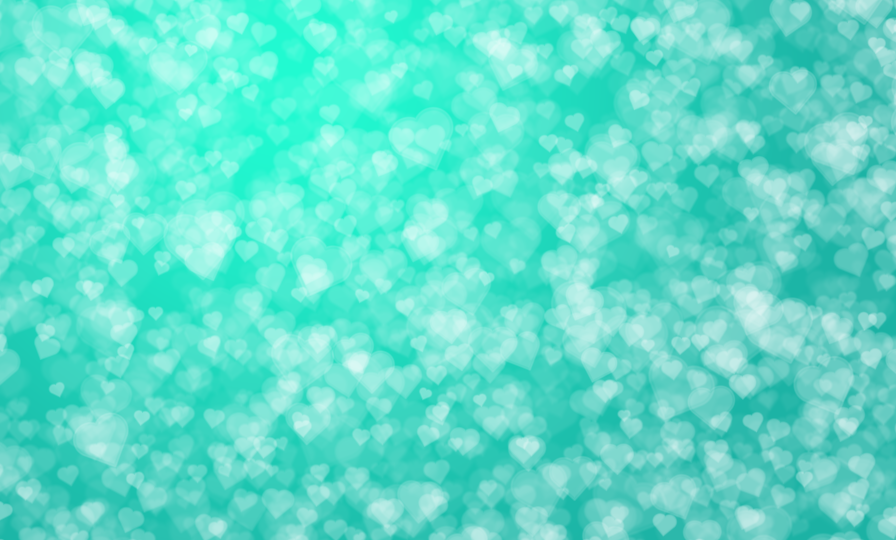
Reproduce this background procedurally as a Shadertoy shader.

```glsl
// Translucent white hearts drifting over a glowing mint-to-teal gradient.
// Each layer is a jittered grid of heart distance fields, from large to small;
// gradient noise gathers them in clusters, and their veils multiply together.

vec3 hash3(vec3 p) {
    p = fract(p * vec3(0.1031, 0.1030, 0.0973));
    p += dot(p, p.yxz + 33.33);
    return fract((p.xxy + p.yxx) * p.zyx);
}

float cornerSlope(vec2 corner, vec2 offset) {
    return dot(hash3(vec3(corner, 5.0)).xy * 2.0 - 1.0, offset);
}

float gradientNoise(vec2 p) {
    vec2 i = floor(p), f = fract(p);
    vec2 u = f * f * f * (f * (f * 6.0 - 15.0) + 10.0);
    vec2 e = vec2(0.0, 1.0);
    return mix(mix(cornerSlope(i, f), cornerSlope(i + e.yx, f - e.yx), u.x),
               mix(cornerSlope(i + e, f - e), cornerSlope(i + 1.0, f - 1.0), u.x), u.y);
}

// Signed distance to a heart about 1.2 wide, centred on the origin
float heartDistance(vec2 p) {
    p = vec2(abs(p.x), p.y + 0.54);
    if (p.x + p.y > 1.0) return length(p - vec2(0.25, 0.75)) - 0.354;
    vec2 toNotch = p - vec2(0.0, 1.0);
    vec2 toSide = p - 0.5 * max(p.x + p.y, 0.0);
    return sqrt(min(dot(toNotch, toNotch), dot(toSide, toSide))) * sign(p.x - p.y);
}

// Opacity of one heart: a filled core, a fainter border and a fine outline
float heartVeil(vec2 p, float size, float blur) {
    float d = (heartDistance(p / size) - 0.03) * size;
    float whole = 1.0 - smoothstep(-blur, blur, d);
    float core = 1.0 - smoothstep(-blur, blur, d + 0.065 * size);
    float outline = 1.0 - smoothstep(0.0, 1.5 * blur, abs(d + 0.5 * blur));
    return 0.68 * whole + 0.32 * core + 0.12 * outline;
}

// Share of the background still seen through one layer of hearts
float layerTransmission(vec2 uv, float layer, float smallness) {
    float cellSize = 0.135 * pow(0.3, smallness);
    vec2 shift = hash3(vec3(layer, 7.0, 3.0)).xy;
    vec2 cell = floor(uv / cellSize + shift);
    float transmission = 1.0;
    for (int y = -1; y <= 1; y++)
    for (int x = -1; x <= 1; x++) {
        vec2 id = cell + vec2(x, y);
        vec3 place = hash3(vec3(id, layer * 17.0 + 1.0));
        vec3 look = hash3(vec3(id, layer * 17.0 + 9.0));
        vec2 centre = (id + place.xy - shift) * cellSize;
        float size = cellSize * mix(0.45, 0.85, look.x);
        vec2 p = uv - centre;
        if (length(p) > 0.8 * size + 0.02) continue;

        // Thin out hearts between the clusters
        float density = mix(1.0, 0.4, smallness) * (1.0 + 1.3 * gradientNoise(centre * 4.5 + 20.0));
        if (place.z > density) continue;

        float angle = (look.y - 0.5) * 0.9;
        p = mat2(cos(angle), -sin(angle), sin(angle), cos(angle)) * p;
        float strength = look.z * look.z;
        float blur = max(1.0 / iResolution.y, mix(0.006, 0.002, sqrt(strength)));
        float opacity = mix(0.05, mix(0.27, 0.38, smallness), strength);
        transmission *= 1.0 - opacity * heartVeil(p, size, blur);
    }
    return transmission;
}

void mainImage(out vec4 fragColor, in vec2 fragCoord) {
    vec2 uv = fragCoord / iResolution.y;
    float aspect = iResolution.x / iResolution.y;

    // Glow from the upper left, fading to teal in the lower right
    float fade = smoothstep(0.0, 1.15, length(uv - vec2(0.32 * aspect, 0.86)));
    vec3 background = mix(vec3(0.13, 0.98, 0.82), vec3(0.11, 0.70, 0.645), fade);

    float transmission = 1.0;
    for (int i = 0; i < 9; i++)
        transmission *= layerTransmission(uv, float(i), float(i) / 8.0);

    fragColor = vec4(mix(vec3(1.0), background, transmission), 1.0);
}
```
